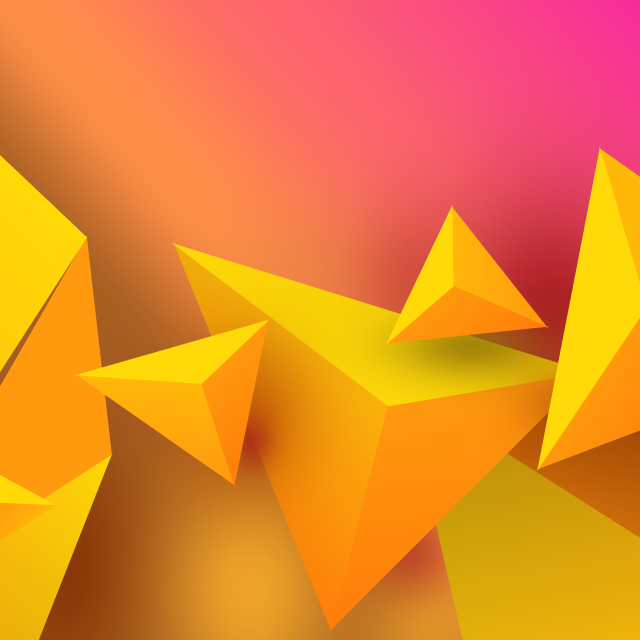
Reproduce this background procedurally as a Shadertoy shader.

```glsl
const vec3 PEACH   = vec3(1.00, 0.56, 0.28);
const vec3 CORAL   = vec3(0.99, 0.39, 0.43);
const vec3 MAGENTA = vec3(0.97, 0.17, 0.61);
const vec3 BROWN   = vec3(0.65, 0.37, 0.13);
const vec3 UMBER   = vec3(0.53, 0.21, 0.02);
const vec3 RUST    = vec3(0.70, 0.31, 0.02);
const vec3 CRIMSON = vec3(0.65, 0.10, 0.12);
const vec3 GOLD    = vec3(0.95, 0.66, 0.16);
const vec3 OLIVE   = vec3(0.68, 0.54, 0.04);
const vec3 YELLOW  = vec3(1.00, 0.85, 0.03);
const vec3 AMBER   = vec3(1.00, 0.72, 0.04);
const vec3 ORANGE  = vec3(1.00, 0.60, 0.05);
const vec3 FLAME   = vec3(1.00, 0.49, 0.04);

const vec2 GRADIENT_ORIGIN = vec2(0.0, 1.0);
const vec2 GRADIENT_DIR = vec2(0.75, 0.66);
const float CORAL_STOP = 0.34;
const float MAGENTA_STOP = 0.75;
const float BROWN_STOP = -0.20;
const float EDGE_SOFTNESS = 1.0;

// Corners shared by several faces
const vec2 MAIN_TIP    = vec2(0.273, 0.618);
const vec2 MAIN_RIGHT  = vec2(0.918, 0.418);
const vec2 MAIN_BOTTOM = vec2(0.517, 0.017);
const vec2 MAIN_RIDGE  = vec2(0.607, 0.366);
const vec2 HIGH_TOP    = vec2(0.706, 0.676);
const vec2 HIGH_LEFT   = vec2(0.605, 0.464);
const vec2 HIGH_RIGHT  = vec2(0.853, 0.490);
const vec2 HIGH_RIDGE  = vec2(0.708, 0.553);
const vec2 LOW_LEFT    = vec2(0.121, 0.414);
const vec2 LOW_RIGHT   = vec2(0.418, 0.499);
const vec2 LOW_BOTTOM  = vec2(0.366, 0.243);
const vec2 LOW_RIDGE   = vec2(0.315, 0.401);
const vec2 SIDE_TOP    = vec2(0.9375, 0.767);
const vec2 SIDE_BOTTOM = vec2(0.841, 0.268);
const vec2 SIDE_RIDGE  = vec2(1.010, 0.520);
const vec2 WALL_CORNER = vec2(0.135, 0.629);
const vec2 WALL_FOOT   = vec2(0.174, 0.290);
const vec2 FLOOR_APEX  = vec2(0.633, 0.392);
const vec2 FLOOR_RIGHT = vec2(1.300, -0.032);
const vec2 SHARD_TIP   = vec2(0.086, 0.210);

float cross2(vec2 a, vec2 b) { return a.x * b.y - a.y * b.x; }

// Soft elliptical patch of light or shadow
void tint(inout vec3 col, vec2 p, vec2 centre, vec2 radius, vec3 tone, float amount) {
    vec2 q = (p - centre) / radius;
    col = mix(col, tone, amount * exp(-dot(q, q)));
}

// Triangle with a colour blended from its three corners
void face(inout vec3 col, vec2 p, vec2 a, vec2 b, vec2 c, vec3 toneA, vec3 toneB, vec3 toneC) {
    float area = cross2(b - a, c - a);
    vec3 w = vec3(cross2(c - b, p - b), cross2(a - c, p - c), cross2(b - a, p - a)) / area;
    vec3 dist = w * abs(area) / vec3(length(c - b), length(a - c), length(b - a));
    float inside = min(dist.x, min(dist.y, dist.z));
    float cover = clamp(inside * iResolution.y / EDGE_SOFTNESS + 1.0, 0.0, 1.0);
    col = mix(col, mat3(toneA, toneB, toneC) * w, cover);
}

vec3 backdrop(vec2 p) {
    float t = dot(p - GRADIENT_ORIGIN, GRADIENT_DIR);
    vec3 col = mix(PEACH, CORAL, smoothstep(0.0, CORAL_STOP, t));
    col = mix(col, MAGENTA, clamp((t - CORAL_STOP) / (MAGENTA_STOP - CORAL_STOP), 0.0, 1.0));
    col = mix(col, BROWN, smoothstep(0.02, BROWN_STOP, t));
    tint(col, p, vec2(0.52, 0.56), vec2(0.18, 0.12), PEACH * 0.88, 0.5);
    tint(col, p, vec2(0.86, 0.50), vec2(0.16, 0.20), CRIMSON, 0.95);
    tint(col, p, vec2(0.64, 0.55), vec2(0.09, 0.12), CRIMSON, 0.35);
    tint(col, p, vec2(0.10, 0.12), vec2(0.13, 0.20), UMBER, 1.0);
    tint(col, p, vec2(0.39, 0.08), vec2(0.13, 0.19), GOLD, 0.95);
    tint(col, p, vec2(0.67, 0.02), vec2(0.10, 0.11), GOLD, 0.7);
    tint(col, p, vec2(0.64, 0.14), vec2(0.07, 0.07), CRIMSON, 0.55);
    return col;
}

void mainImage(out vec4 fragColor, in vec2 fragCoord) {
    vec2 p = fragCoord / iResolution.xy;
    vec3 col = backdrop(p);

    // Lower right slabs
    face(col, p, FLOOR_APEX, MAIN_RIGHT, vec2(1.1, 0.40), RUST, RUST, UMBER);
    face(col, p, FLOOR_APEX, vec2(1.1, 0.40), FLOOR_RIGHT, RUST, UMBER, ORANGE * 0.9);
    face(col, p, FLOOR_APEX, vec2(0.770, -0.20), FLOOR_RIGHT, OLIVE, vec3(1.0, 0.77, 0.04), AMBER);

    // Left wall, its base and the small shard
    face(col, p, WALL_FOOT, vec2(0.0, -0.152), vec2(-0.3, 0.2), YELLOW, AMBER * 0.88, ORANGE);
    face(col, p, WALL_CORNER, WALL_FOOT, vec2(-0.2, 0.048), ORANGE, ORANGE, ORANGE);
    face(col, p, vec2(-0.2, 0.946), WALL_CORNER, vec2(-0.2, 0.110), YELLOW, YELLOW, AMBER);
    face(col, p, SHARD_TIP, vec2(-0.1, 0.312), vec2(-0.1, 0.218), YELLOW, YELLOW, YELLOW);
    face(col, p, SHARD_TIP, vec2(-0.1, 0.218), vec2(-0.1, 0.093), AMBER, FLAME, ORANGE);

    // Large central pyramid
    face(col, p, MAIN_TIP, MAIN_RIDGE, MAIN_BOTTOM, AMBER * 0.94, AMBER * 0.98, FLAME);
    face(col, p, MAIN_RIDGE, MAIN_RIGHT, MAIN_BOTTOM, ORANGE, ORANGE, FLAME);
    face(col, p, MAIN_TIP, MAIN_RIGHT, MAIN_RIDGE, YELLOW, YELLOW * 0.93, YELLOW);

    // Shadows cast by the floating pyramids
    tint(col, p, vec2(0.38, 0.35), vec2(0.10, 0.12), RUST, 0.75);
    tint(col, p, vec2(0.395, 0.31), vec2(0.03, 0.04), CRIMSON, 0.6);
    tint(col, p, vec2(0.74, 0.46), vec2(0.12, 0.05), OLIVE * 0.8, 0.75);
    tint(col, p, vec2(0.89, 0.37), vec2(0.08, 0.06), RUST, 0.6);

    // Low floating pyramid
    face(col, p, LOW_LEFT, LOW_RIDGE, LOW_BOTTOM, AMBER, AMBER, ORANGE);
    face(col, p, LOW_RIGHT, LOW_BOTTOM, LOW_RIDGE, ORANGE, FLAME, ORANGE);
    face(col, p, LOW_LEFT, LOW_RIGHT, LOW_RIDGE, YELLOW, YELLOW, YELLOW);

    // High floating pyramid
    face(col, p, HIGH_TOP, HIGH_RIGHT, HIGH_RIDGE, AMBER, ORANGE, AMBER);
    face(col, p, HIGH_LEFT, HIGH_RIGHT, HIGH_RIDGE, ORANGE, FLAME, ORANGE);
    face(col, p, HIGH_TOP, HIGH_LEFT, HIGH_RIDGE, YELLOW, YELLOW, YELLOW);

    // Right pyramid
    face(col, p, SIDE_TOP, vec2(1.1, 0.652), SIDE_RIDGE, AMBER, AMBER, AMBER);
    face(col, p, SIDE_BOTTOM, vec2(1.1, 0.366), SIDE_RIDGE, ORANGE, FLAME, ORANGE);
    face(col, p, SIDE_TOP, SIDE_BOTTOM, SIDE_RIDGE, YELLOW, YELLOW, YELLOW);

    fragColor = vec4(col, 1.0);
}
```
